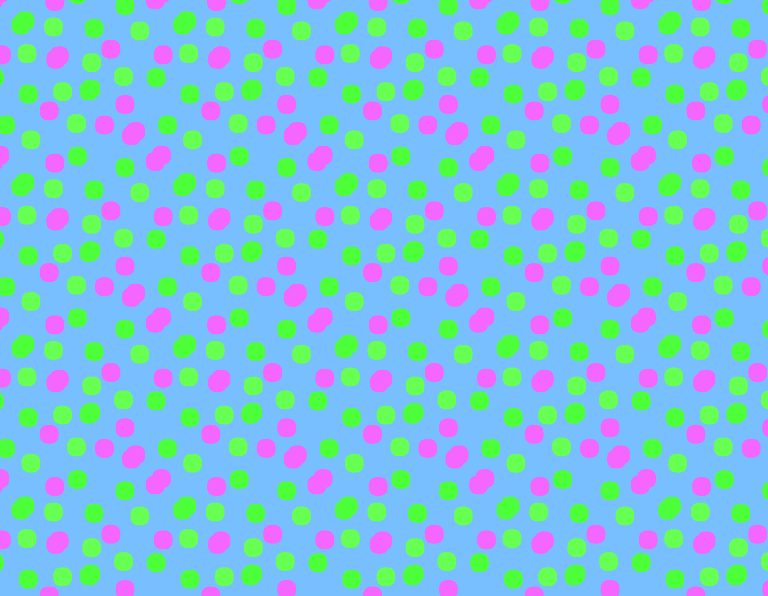
Give the GLSL for this pattern, as a WebGL 1 fragment shader.

```glsl
precision highp float;
// Confetti of green and magenta rounded dots on sky blue, mirrored about each tile's diagonal.

uniform vec2 u_resolution;

const float TILES_ACROSS = 4.75;
const float DOT_RADIUS = 0.0582;
const float ROUNDNESS = 2.5;

const vec3 SKY = vec3(0.47, 0.75, 1.00);
const vec3 LIGHT_GREEN = vec3(0.40, 1.00, 0.32);
const vec3 DEEP_GREEN = vec3(0.30, 1.00, 0.22);
const vec3 MAGENTA = vec3(0.96, 0.40, 1.00);

// Distance to a slightly squared dot, wrapped around the unit tile
float dotDistance(vec2 p, vec2 center) {
  vec2 d = abs(fract(p - center + 0.5) - 0.5);
  vec2 powered = pow(max(d, vec2(1e-5)), vec2(ROUNDNESS));
  return pow(powered.x + powered.y, 1.0 / ROUNDNESS) - DOT_RADIUS;
}

// A dot and its reflection; close to the diagonal the two merge into a blob
float mirroredDots(vec2 p, float x, float y) {
  return min(dotDistance(p, vec2(x, y)), dotDistance(p, vec2(y, x)));
}

float lightGreenDots(vec2 p) {
  float d = mirroredDots(p, 0.331, 0.167);
  d = min(d, mirroredDots(p, 0.865, 0.191));
  d = min(d, mirroredDots(p, 0.567, 0.387));
  return min(d, mirroredDots(p, 0.764, 0.473));
}

float deepGreenDots(vec2 p) {
  float d = mirroredDots(p, 0.582, 0.175);
  d = min(d, mirroredDots(p, 0.966, 0.480));
  d = min(d, mirroredDots(p, 0.773, 0.036));
  d = min(d, mirroredDots(p, 0.155, 0.129));
  return min(d, mirroredDots(p, 0.562, 0.550));
}

float magentaDots(vec2 p) {
  float d = mirroredDots(p, 0.339, 0.009);
  d = min(d, mirroredDots(p, 0.686, 0.304));
  d = min(d, mirroredDots(p, 0.773, 0.646));
  d = min(d, mirroredDots(p, 0.839, 0.813));
  d = min(d, mirroredDots(p, 0.367, 0.345));
  return min(d, mirroredDots(p, 0.999, 0.960));
}

vec3 paint(vec3 base, vec3 ink, float distance, float pixel) {
  return mix(ink, base, smoothstep(-0.5 * pixel, 0.5 * pixel, distance));
}

void main() {
  // Tiles are square and start at the top left corner
  float pixel = TILES_ACROSS / u_resolution.x;
  vec2 p = vec2(gl_FragCoord.x, u_resolution.y - gl_FragCoord.y) * pixel;

  vec3 color = SKY;
  color = paint(color, LIGHT_GREEN, lightGreenDots(p), pixel);
  color = paint(color, DEEP_GREEN, deepGreenDots(p), pixel);
  color = paint(color, MAGENTA, magentaDots(p), pixel);
  gl_FragColor = vec4(color, 1.0);
}
```
